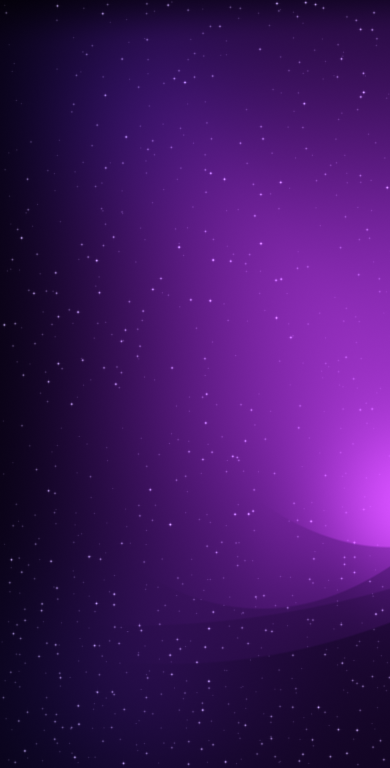
Give the GLSL for this background, as a WebGL 2 fragment shader.

```glsl
#version 300 es
precision highp float;
// Violet space glow with layered curved veils at the horizon and scattered stars.
uniform vec2 u_resolution;
out vec4 fragColor;

float hash(vec2 p) {
    vec3 q = fract(vec3(p.xyx) * 0.1031);
    q += dot(q, q.yzx + 33.33);
    return fract((q.x + q.y) * q.z);
}

float bell(float d) {
    return exp(-d * d);
}

// Darkens everything below a parabolic rim; apex is its lowest point.
float veil(vec2 p, vec2 apex, float bend, float keep, vec2 fade) {
    float dx = p.x - apex.x;
    float rim = apex.y - bend * dx * dx;
    float below = smoothstep(-0.0015, 0.0025, p.y - rim);
    return mix(1.0, keep, below * smoothstep(fade.x, fade.y, p.x));
}

// Turns light level into the violet ramp.
vec3 violet(float level) {
    return vec3(level, level * (0.27 + 0.15 * level * level), 1.15 * pow(level, 0.8));
}

// One jittered star per cell, with a faint four-point sparkle.
float starLayer(vec2 p, float cells, float seed, float density) {
    vec2 cell = floor(p * cells);
    vec2 jitter = vec2(hash(cell + seed), hash(cell + seed + 47.0));
    vec2 d = abs(fract(p * cells) - 0.15 - 0.7 * jitter) / cells;
    float power = hash(cell + seed + 91.0);
    float size = mix(0.0008, 0.0015, power);
    float dotLight = exp(-dot(d, d) / (size * size));
    float cross = exp(-min(d.x, d.y) / 0.0006 - max(d.x, d.y) / 0.0016);
    float present = step(hash(cell + seed + 13.0), density);
    return present * (dotLight + 0.4 * cross) * mix(0.12, 0.8, pow(power, 4.0));
}

void main() {
    // Height units, measured downward from the top edge.
    vec2 p = gl_FragCoord.xy / u_resolution.y;
    p.y = 1.0 - p.y;
    float across = gl_FragCoord.x / u_resolution.x;

    // Broad haze, with a shadowed left side that narrows upward.
    float shadowEnd = mix(0.48, 0.95, smoothstep(0.05, 0.5, p.y));
    float side = smoothstep(-0.1, shadowEnd, across);
    float light = 0.52 * bell((p.y - 0.48) / 0.36) * side;

    // Hot core at the right.
    light += 0.40 * bell(length((p - vec2(0.54, 0.68)) * vec2(1.0, 0.95)) / 0.12);

    // Overlapping horizon veils.
    light *= veil(p, vec2(0.508, 0.712), 2.07, 0.73, vec2(0.33, 0.46));
    light *= veil(p, vec2(0.34, 0.792), 1.95, 0.72, vec2(0.16, 0.36));
    light *= veil(p, vec2(0.17, 0.814), 0.42, 0.76, vec2(0.08, 0.30));
    light *= veil(p, vec2(0.22, 0.864), 0.65, 0.52, vec2(0.12, 0.38));

    // Dim ambient light and a low pool near the bottom.
    light += 0.03 + 0.025 * side;
    light += 0.065 * bell(length((p - vec2(0.20, 0.88)) / vec2(0.19, 0.16)));

    // Dark band along the top, heavier to the left.
    float band = smoothstep(-0.02, 0.065, p.y + 0.02 * across);
    light *= mix(0.3, 1.0, band);

    vec3 color = violet(light);
    float blueHaze = bell(length((p - vec2(0.17, 0.13)) / vec2(0.16, 0.15)));
    color += vec3(-0.01, 0.008, 0.045) * blueHaze * band;
    color += vec3(-0.01, 0.008, 0.025) * bell(length((p - vec2(0.12, 0.92)) / 0.2));

    // Stars grow denser toward the bottom.
    float density = 0.35 + 0.35 * smoothstep(0.62, 0.85, p.y);
    float stars = 0.0;
    for (int i = 0; i < 3; i++) {
        float layer = float(i);
        stars += starLayer(p + 0.37 * layer, 24.0 + 11.0 * layer, 17.0 * layer, density);
    }
    stars *= 1.0 - 0.6 * smoothstep(0.3, 0.7, light);
    color += vec3(0.62, 0.56, 0.72) * stars;

    // Fine grain hides gradient steps.
    color += (hash(gl_FragCoord.xy) - 0.5) / 200.0;
    fragColor = vec4(clamp(color, 0.0, 1.0), 1.0);
}
```
